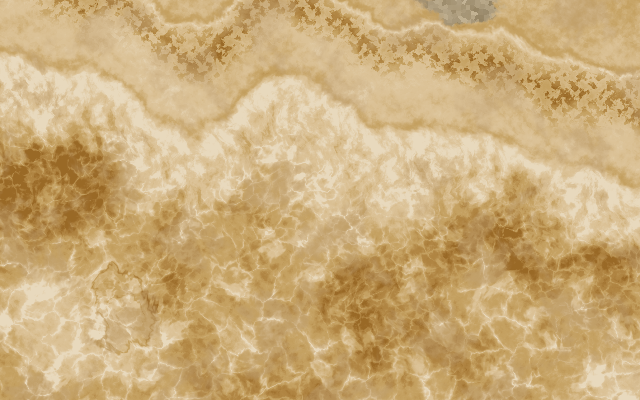
Reproduce this texture procedurally as a WebGL 1 fragment shader.

```glsl
precision highp float;
// Honey onyx slab: wavy cream bands above a veined, cellular amber body.
uniform vec2 u_resolution;

#define WARP 0.022
#define BIG_CELLS 15.0
#define SMALL_CELLS 30.0
#define GRAIN_CELLS 85.0
#define VEIN_GLOW 0.46
#define MOTTLE 0.17
#define GRAIN 0.09
#define RUST vec3(0.60, 0.41, 0.15)
#define OCHRE vec3(0.69, 0.52, 0.26)
#define HONEY vec3(0.77, 0.63, 0.38)
#define CREAM vec3(0.86, 0.76, 0.59)
#define PALE vec3(0.91, 0.85, 0.74)

const mat2 TURN = mat2(0.80, 0.60, -0.60, 0.80);

vec2 hash2(vec2 p) {
  vec3 h = fract(p.xyx * vec3(0.1031, 0.1030, 0.0973));
  h += dot(h, h.yzx + 33.33);
  return fract((h.xx + h.yz) * h.zy);
}

// Layered, self-warped sines, roughly -0.7 to 0.7.
float clouds(vec2 p) {
  float sum = 0.0, amp = 0.5;
  p *= 6.2832;
  for (int i = 0; i < 5; i++) {
    p += 0.45 * sin(p.yx * 0.83 + vec2(1.7, 4.1));
    sum += amp * sin(p.x) * cos(p.y);
    p = TURN * p * 1.87 + 2.3;
    amp *= 0.62;
  }
  return sum;
}

// Cellular noise: x = centre distance, y = gap to the wall, z = cell value.
vec3 cells(vec2 p) {
  vec2 home = floor(p);
  float near = 8.0, next = 8.0, value = 0.0;
  for (int j = -1; j <= 1; j++) {
    for (int i = -1; i <= 1; i++) {
      vec2 cell = home + vec2(float(i), float(j));
      vec2 seed = hash2(cell + 50.0);
      float dist = length(cell + 0.1 + 0.8 * seed - p);
      if (dist < near) {
        next = near;
        near = dist;
        value = seed.x;
      } else {
        next = min(next, dist);
      }
    }
  }
  return vec3(near, next - near, value);
}

float bump(float x, float width) {
  return exp(-x * x / (width * width));
}

float blob(vec2 p, vec2 centre, vec2 radius) {
  vec2 q = (p - centre) / radius;
  return exp(-dot(q, q));
}

// Height of the main band across the slab.
float ridge(float x) {
  return 0.86 - 0.20 * x - 0.11 * bump(x - 0.46, 0.11)
    + 0.10 * bump(x - 0.74, 0.12) + 0.04 * bump(x - 1.2, 0.15) + 0.008 * sin(x * 31.0);
}

vec3 stoneColor(float tone) {
  vec3 c = mix(RUST, OCHRE, smoothstep(0.0, 0.17, tone));
  c = mix(c, HONEY, smoothstep(0.17, 0.38, tone));
  c = mix(c, CREAM, smoothstep(0.36, 0.74, tone));
  return mix(c, PALE, smoothstep(0.72, 1.0, tone));
}

void main() {
  vec2 p = gl_FragCoord.xy / u_resolution.y;
  vec2 wobble = vec2(clouds(p * 5.0), clouds(p * 5.0 + 7.3));
  vec2 q = p + WARP * wobble;
  float height = q.y - ridge(q.x);
  float patches = clouds(p * 1.7 + 3.1);
  float mottle = clouds(p * 8.0 + 1.4);
  float speckle = clouds(p * 22.0 + 5.2);
  vec3 grain = cells(p * GRAIN_CELLS);

  // Upper bands: cream field, ochre speckle and thin tan seams.
  float upper = 0.79 + 0.14 * patches + 0.10 * mottle;
  float stain = bump(height - 0.19 - 0.03 * patches, 0.06);
  upper -= stain * (0.22 + 0.55 * smoothstep(-0.15, 0.35, speckle + 0.7 * mottle));
  upper -= 0.24 * smoothstep(0.22, 0.34, height);
  upper -= 0.28 * bump(height - 0.012, 0.022);
  upper -= 0.13 * bump(height - 0.075, 0.03);
  upper += 0.25 * bump(height - 0.262, 0.008) - 0.22 * bump(height - 0.28, 0.011);

  // Amber body: rusty clouds, paler blooms and two sizes of cells.
  float depth = -height;
  float bloom = 0.8 * blob(p, vec2(0.77, 0.55), vec2(0.22, 0.16))
    + 0.75 * blob(p, vec2(0.22, 0.19), vec2(0.20, 0.18))
    + 0.65 * blob(p, vec2(1.55, 0.10), vec2(0.20, 0.18));
  float rust = 0.45 * blob(p, vec2(1.40, 0.40), vec2(0.25, 0.14))
    + 0.35 * blob(p, vec2(0.12, 0.54), vec2(0.22, 0.14));
  float amber = smoothstep(0.06, 0.27, depth + 0.12 * patches);
  amber *= clamp(0.77 + rust - bloom + 0.55 * patches + 0.25 * mottle, 0.0, 1.15);
  vec3 big = cells(q * BIG_CELLS);
  vec3 small = cells(q * SMALL_CELLS + 9.0);
  float bigVein = exp(-big.y * 9.0) + 0.25 * exp(-big.y * 3.0);
  float smallVein = exp(-small.y * 5.0);
  float fineness = smoothstep(-0.3, 0.4, patches + 0.9 - 2.2 * depth + 0.5 * wobble.x);
  float vein = mix(bigVein + 0.25 * smallVein, smallVein, 0.8 * fineness);
  float cellZone = smoothstep(0.04, 0.2, depth);
  float lower = mix(0.78, 0.14, amber) + MOTTLE * mottle;
  lower += cellZone * (VEIN_GLOW * vein * (0.65 + 0.7 * wobble.y) - 0.09);
  lower += cellZone * 0.10 * (big.z - 0.5);
  lower += cellZone * 0.30 * smoothstep(0.15, 0.6, clouds(p * 4.5 + 8.7));

  // Soft fibres hanging under the main band.
  float fibres = clouds(vec2(q.x * 17.0 + 3.0 * q.y, q.y * 7.0));
  lower += 0.28 * fibres * bump(depth - 0.09, 0.11) + 0.16 * bump(depth - 0.03, 0.035);

  // Agate pocket with irregular rims.
  float pocket = length((p - vec2(0.31, 0.23)) * vec2(1.15, 0.9)) + 0.045 * wobble.x;
  float pocketRim = bump(pocket - 0.085, 0.006) + 0.6 * bump(pocket - 0.045, 0.005);
  lower += 0.15 * bump(pocket - 0.1, 0.009) - 0.28 * pocketRim;

  float tone = mix(lower, upper, smoothstep(-0.015, 0.015, height));
  tone += GRAIN * (speckle + 0.8 * (grain.z - 0.5));
  vec3 color = stoneColor(clamp(tone, 0.0, 1.0));

  // Dusty tan veils and a grey mineral crust at the top.
  float veil = smoothstep(0.0, 0.5, clouds(p * 2.6 + 11.0) + 0.3 * mottle);
  color = mix(color, vec3(0.74, 0.62, 0.45), 0.42 * veil * (1.0 - smoothstep(0.55, 0.95, tone)));
  float crust = blob(q, vec2(1.16, 0.99), vec2(0.11, 0.05));
  crust = smoothstep(0.35, 0.55, crust + 0.2 * mottle);
  color = mix(color, vec3(0.64, 0.59, 0.49) + 0.22 * (grain.z - 0.5), 0.8 * crust);
  gl_FragColor = vec4(color, 1.0);
}
```
